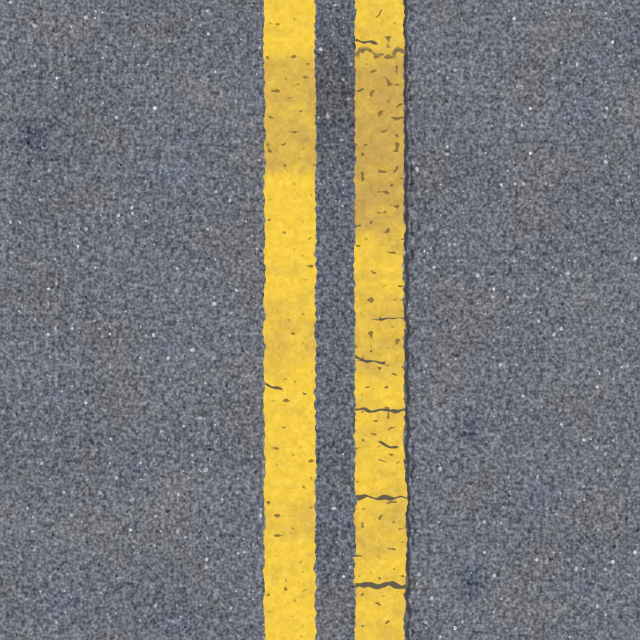
Reproduce this texture procedurally as a three.js fragment shader.

```glsl
// Grey asphalt with two worn yellow road lines running up the middle.
// Layered gradient noise makes the grain, scattered cells make the stones,
// and wobbling distance bands make the paint, its cracks and the side seam.
#define ASPHALT vec3(0.435, 0.445, 0.478)
#define PAINT vec3(0.965, 0.810, 0.285)
#define DIRTY_PAINT vec3(0.790, 0.650, 0.340)
#define CRACK_COLOR vec3(0.235, 0.225, 0.225)
#define LEFT_LINE vec2(0.4130, 0.4930)
#define RIGHT_LINE vec2(0.5545, 0.6310)
#define GRAIN 0.20
#define STONE_CELLS 85.0
#define SOFT 0.0013

varying vec2 vUv;

float hash(vec2 p) {
  vec3 q = fract(vec3(p.xyx) * 0.1031);
  q += dot(q, q.yzx + 33.33);
  return fract((q.x + q.y) * q.z);
}

float corner(vec2 cell, vec2 offset) {
  float angle = 6.2832 * hash(cell);
  return dot(vec2(cos(angle), sin(angle)), offset);
}

// Gradient noise, roughly -0.7 to 0.7
float noise(vec2 p) {
  vec2 i = floor(p), f = p - i;
  vec2 u = f * f * f * (f * (f * 6.0 - 15.0) + 10.0);
  vec2 e = vec2(1.0, 0.0);
  return mix(mix(corner(i, f), corner(i + e, f - e), u.x),
             mix(corner(i + e.yx, f - e.yx), corner(i + 1.0, f - 1.0), u.x), u.y);
}

float fbm(vec2 p) {
  float sum = 0.0, gain = 0.6;
  for (int i = 0; i < 4; i++) {
    sum += gain * noise(p);
    p = p * 2.03 + 17.7;
    gain *= 0.55;
  }
  return sum;
}

// Soft window: 1 between a and b
float band(float x, float a, float b, float soft) {
  return smoothstep(a - soft, a + soft, x) * (1.0 - smoothstep(b - soft, b + soft, x));
}

float blob(vec2 p, vec2 center, vec2 radius) {
  vec2 d = (p - center) / radius;
  return exp(-dot(d, d));
}

// Ragged cross crack at height y over the span x.x to x.y
float crack(vec2 p, float y, vec2 x, float slope, float width) {
  float path = y + slope * (p.x - x.x) + 0.006 * noise(vec2(p.x * 55.0, y * 91.0));
  float thick = width * (1.0 + 1.2 * noise(vec2(p.x * 90.0, y * 47.0 + 5.0)));
  float d = abs(p.y - path) - thick;
  return (1.0 - smoothstep(-SOFT, SOFT, d)) * band(p.x, x.x, x.y, 0.003);
}

// Pale and dark pebbles of random size, one per chosen cell
float stones(vec2 p, float cells, float chance) {
  vec2 id = floor(p * cells);
  vec2 at = 0.3 + 0.4 * vec2(hash(id + 3.1), hash(id + 8.7));
  vec2 d = fract(p * cells) - at;
  d.x *= 0.8 + 0.6 * hash(id + 5.3);
  float radius = 0.08 + 0.20 * pow(hash(id + 11.9), 3.0);
  float dot_ = 1.0 - smoothstep(radius - 0.08, radius + 0.10, length(d));
  return dot_ * step(hash(id + 21.0), chance) * (0.4 + 0.6 * hash(id + 31.0));
}

vec3 asphalt(vec2 p) {
  float grain = noise(p * 210.0) + 0.75 * noise(p * 120.0 + 9.0) + 0.35 * noise(p * 55.0);
  float cloud = fbm(p * vec2(5.0, 8.0) + 2.0);
  vec3 c = ASPHALT + GRAIN * grain + 0.055 * cloud;
  c += vec3(0.016, 0.002, -0.018) * fbm(p * 9.0 + 40.0) * 2.0;
  c += 0.36 * stones(p, STONE_CELLS, 0.13) + 0.20 * stones(p + 0.37, STONE_CELLS * 1.9, 0.18);
  c -= 0.16 * stones(p + 0.71, STONE_CELLS * 1.3, 0.16);
  float stain = blob(p, vec2(0.052, 0.79), vec2(0.022)) + blob(p, vec2(0.735, 0.33), vec2(0.016, 0.022))
              + blob(p, vec2(0.736, 0.088), vec2(0.014, 0.026));
  c -= vec3(0.12, 0.11, 0.08) * stain * (0.8 + noise(p * 60.0));
  return c - 0.045 * band(p.x, 0.49, 0.56, 0.01) * (0.5 + band(p.y, 0.72, 0.96, 0.06));
}

float lineMask(vec2 p, vec2 edges) {
  float wobble = 0.0035 * noise(vec2(p.y * 34.0, edges.x * 50.0)) + 0.0035 * noise(p * 105.0);
  return band(p.x + wobble, edges.x, edges.y, SOFT);
}

void main() {
  vec2 p = vUv;
  float isRight = step(0.52, p.x);
  vec3 color = asphalt(p);

  // Dark broken seam beside the right line, with a lighter lip
  float seamX = mix(0.6385, 0.6330, p.y) + 0.006 * noise(vec2(p.y * 38.0, 4.0));
  float seamD = abs(p.x - seamX) - 0.0028 - 0.004 * noise(vec2(p.y * 75.0, 9.0));
  float seam = 1.0 - smoothstep(-0.002, 0.002, seamD);
  float lipX = seamX + 0.008 + 0.006 * noise(vec2(p.y * 60.0, 21.0));
  color -= 0.12 * (1.0 - smoothstep(0.0005, 0.0035, abs(p.x - lipX))) * smoothstep(-0.2, 0.2, noise(p * 40.0));
  color = mix(color, CRACK_COLOR, 0.8 * seam);

  // Paint, dulled in its upper part and by patches of grime
  vec2 right = RIGHT_LINE + vec2(0.0, 0.004 * band(p.y, 0.085, 0.26, 0.02));
  float paint = max(lineMask(p, LEFT_LINE), lineMask(p, right));
  float mottled = fbm(p * vec2(22.0, 32.0));
  float upper = band(p.y + 0.02 * mottled, mix(0.74, 0.64, isRight), 0.912, mix(0.012, 0.04, isRight));
  float patches = band(p.y, 0.42, 0.53, 0.04) + 0.8 * band(p.y, 0.14, 0.22, 0.03) + isRight * 0.6;
  float grime = upper * (0.62 + 0.15 * isRight) + 0.30 * patches + 0.75 * mottled;
  vec3 yellow = mix(PAINT, DIRTY_PAINT, clamp(grime, 0.0, 1.0));
  yellow += 0.05 * noise(p * 170.0) + 0.05 * noise(p * 75.0);
  float pits = smoothstep(0.40, 0.56, noise(p * vec2(75.0, 95.0)) + 0.07 * isRight + 0.04 * upper);
  yellow = mix(yellow, vec3(0.47, 0.39, 0.24), 0.75 * pits);
  color = mix(color, yellow, paint);

  // Full cracks step down the right line; shorter ones reach in from an edge
  float cracks = 0.0;
  for (int i = 0; i < 3; i++) {
    float n = float(i);
    cracks = max(cracks, crack(p, 0.359 - 0.137 * n, vec2(0.554, 0.635), 0.0, 0.0022 + 0.0009 * n * n * 0.5));
  }
  cracks = max(cracks, crack(p, 0.500, vec2(0.580, 0.632), 0.0, 0.0010));
  cracks = max(cracks, crack(p, 0.440, vec2(0.554, 0.602), -0.16, 0.0022));
  cracks = max(cracks, crack(p, 0.308, vec2(0.592, 0.622), -0.25, 0.0016));
  cracks = max(cracks, crack(p, 0.937, vec2(0.554, 0.590), -0.15, 0.0018));
  cracks = max(cracks, crack(p, 0.400, vec2(0.413, 0.441), -0.25, 0.0020));
  float chips = band(p.y, 0.912, 0.926, 0.004) * isRight * smoothstep(0.02, 0.22, noise(p * 85.0));
  color = mix(color, CRACK_COLOR + 0.08, paint * max(0.85 * cracks, 0.6 * chips));

  gl_FragColor = vec4(clamp(color, 0.0, 1.0), 1.0);
}
```
